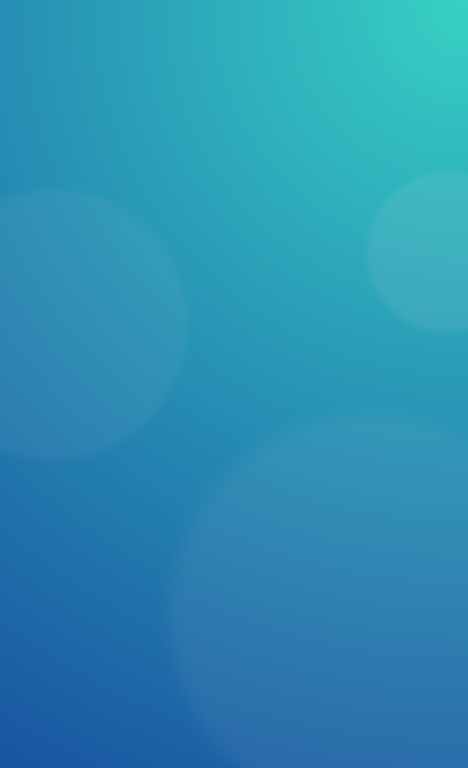
A Shadertoy shader for this background:

```glsl
const vec3 TEAL = vec3(0.215, 0.815, 0.768);
const vec3 CERULEAN = vec3(0.150, 0.560, 0.705);
const vec3 DEEP_BLUE = vec3(0.098, 0.335, 0.630);
const vec3 VEIL_TINT = vec3(0.92, 0.85, 0.88);

// Lengths are in canvas heights
const vec2 GLOW_CENTER = vec2(0.605, 0.995);
const float MID_DISTANCE = 0.60;
const float FAR_DISTANCE = 1.15;

// Each disc: center x, center y, radius, edge softness
const int DISC_COUNT = 3;
const vec4 DISCS[DISC_COUNT] = vec4[](
    vec4(0.068, 0.577, 0.176, 0.010),
    vec4(0.582, 0.671, 0.104, 0.007),
    vec4(0.482, 0.199, 0.261, 0.020)
);
const float DISC_OPACITY[DISC_COUNT] = float[](0.055, 0.085, 0.065);

// Radial blend from the bright corner to the far one
vec3 cornerGlow(vec2 p) {
    float d = distance(p, GLOW_CENTER);
    vec3 nearColor = mix(TEAL, CERULEAN, clamp(d / MID_DISTANCE, 0.0, 1.0));
    float farBlend = (d - MID_DISTANCE) / (FAR_DISTANCE - MID_DISTANCE);
    return mix(nearColor, DEEP_BLUE, clamp(farBlend, 0.0, 1.0));
}

// Soft coverage of one disc
float discMask(vec2 p, vec4 disc) {
    float edge = distance(p, disc.xy) - disc.z;
    return 1.0 - smoothstep(-disc.w, disc.w, edge);
}

void mainImage(out vec4 fragColor, in vec2 fragCoord) {
    vec2 p = fragCoord / iResolution.y;
    vec3 color = cornerGlow(p);

    // Translucent discs
    for (int i = 0; i < DISC_COUNT; i++) {
        color = mix(color, VEIL_TINT, DISC_OPACITY[i] * discMask(p, DISCS[i]));
    }

    fragColor = vec4(color, 1.0);
}
```
